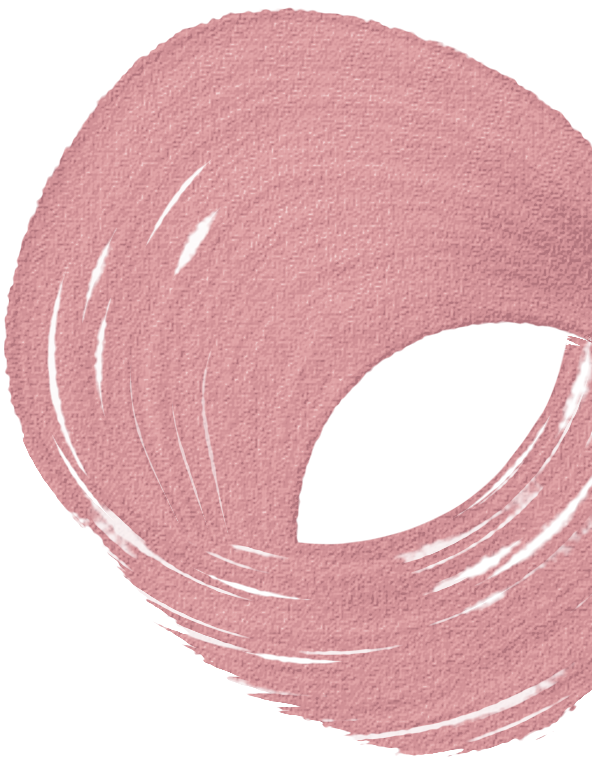
Give the GLSL for this background, as a WebGL 2 fragment shader.

```glsl
#version 300 es
precision highp float;
// A looping smear of shimmering rose paint with dry-brush tears on white paper.
uniform vec2 u_resolution;
out vec4 fragColor;

// Colours
const vec3 PAPER = vec3(1.0);
const vec3 SHADOW = vec3(0.70, 0.46, 0.49);
const vec3 ROSE = vec3(0.82, 0.57, 0.59);
const vec3 PINK = vec3(0.88, 0.64, 0.65);
const vec3 PALE = vec3(0.96, 0.83, 0.83);

// Layout, in units of the canvas height
const vec2 BODY_CENTER = vec2(0.443, 0.505);
const float BODY_RADIUS = 0.449;
const vec2 HOLE_CENTER = vec2(0.655, 0.3125);
const float HOLE_RADIUS = 0.268;
const vec2 SWEEP_CENTER = vec2(0.427, 0.6055);
const float SWEEP_RADIUS = 0.314;

// Texture
const float GRAIN_SCALE = 330.0;
const float GRAIN_DEPTH = 0.50;
const float BRISTLE_DEPTH = 0.42;

// Tears in the paint: angle, position across the stroke, half length, half width
const int TEARS = 8;
const vec4 UPPER_TEARS[TEARS] = vec4[](
  vec4(0.26, 0.395, 0.30, 0.009), vec4(0.75, 0.573, 0.09, 0.022),
  vec4(0.56, 0.774, 0.11, 0.014), vec4(0.30, 0.858, 0.22, 0.016),
  vec4(0.40, 0.712, 0.14, 0.013), vec4(0.79, 0.680, 0.12, 0.010),
  vec4(0.17, 0.490, 0.20, 0.007), vec4(0.22, 0.615, 0.24, 0.007));
const vec4 LOWER_TEARS[TEARS] = vec4[](
  vec4(0.33, 0.345, 0.22, 0.013), vec4(1.03, 0.397, 0.15, 0.010),
  vec4(0.80, 0.415, 0.27, 0.010), vec4(1.07, 0.440, 0.12, 0.006),
  vec4(1.83, 0.387, 0.20, 0.004), vec4(1.68, 0.467, 0.15, 0.004),
  vec4(0.75, 0.324, 0.32, 0.005), vec4(2.50, 0.398, 0.20, 0.004));

float hash(vec2 p) {
  return fract(sin(dot(p, vec2(127.1, 311.7))) * 43758.5453);
}

float noise(vec2 p) {
  vec2 i = floor(p), f = fract(p);
  f = f * f * (3.0 - 2.0 * f);
  return mix(mix(hash(i), hash(i + vec2(1, 0)), f.x),
             mix(hash(i + vec2(0, 1)), hash(i + vec2(1, 1)), f.x), f.y);
}

float bump(float x, float center, float width) {
  float d = (x - center) / width;
  return exp(-d * d);
}

// Outer radius of the smear by direction
float bodyRadius(vec2 d) {
  float a = mod(atan(d.y, d.x), 6.2832);
  return BODY_RADIUS + 0.0495 * bump(a, 1.95, 0.49)
    - 0.0716 * bump(a, 3.87, 0.61) + 0.0846 * bump(a, 5.24, 0.44);
}

// Fine and broad bristle marks; x runs along the stroke, y across it
float bristles(vec2 flow) {
  return 0.5 * noise(flow * vec2(3.0, 150.0)) + 0.3 * noise(flow * vec2(2.0, 55.0) + 17.0)
    + 0.2 * noise(flow * vec2(9.0, 300.0) + 41.0);
}

// Tapered gap with a frayed border
float tear(vec2 flow, vec4 t, float fray) {
  float along = (flow.x - t.x) / t.z;
  float across = abs(flow.y - t.y) / t.w;
  float taper = 1.0 - along * along;
  return smoothstep(-0.15, 0.65, taper - across + (fray - 0.5) * 1.3);
}

vec3 paint(float tone) {
  vec3 c = mix(SHADOW, ROSE, smoothstep(0.0, 0.35, tone));
  c = mix(c, PINK, smoothstep(0.35, 0.65, tone));
  return mix(c, PALE, smoothstep(0.65, 1.15, tone));
}

void main() {
  vec2 p = gl_FragCoord.xy / u_resolution.y;
  float aa = 1.2 / u_resolution.y;
  vec2 body = p - BODY_CENTER, hole = p - HOLE_CENTER, sweep = p - SWEEP_CENTER;
  float inside = bodyRadius(body) - length(body);
  float holeDist = length(hole) - HOLE_RADIUS;
  float sweepDist = length(sweep);

  // Flow coordinates of the broad arc and of the sweep beneath it
  vec2 upperFlow = vec2(atan(hole.y, -hole.x), holeDist / max(holeDist + inside, 0.02));
  vec2 lowerFlow = vec2(atan(-sweep.y, sweep.x), sweepDist);
  float upperBristle = bristles(upperFlow * vec2(1.0, 0.45));
  float lowerBristle = bristles(lowerFlow);

  // The sweep overlaps the arc below a slanting border
  float border = SWEEP_RADIUS + 0.26 * max(0.0, 0.39 - p.x) + 0.010 * (lowerBristle - 0.5);
  float below = 0.427 + 0.17 * p.x - p.y + 0.04 * (upperBristle - 0.5);
  float lower = smoothstep(-aa, aa, sweepDist - border) * smoothstep(-aa, aa, below);

  // Coverage with frayed edges and tears
  float fray = noise(p * 130.0);
  float upperCover = smoothstep(-aa, aa, holeDist + 0.003 * (fray - 0.5))
    * smoothstep(-aa, aa, inside + 0.006 * (fray - 0.5));
  float lowerCover = smoothstep(-aa, aa, inside + 0.045 * (lowerBristle - 0.5) + 0.006 * (fray - 0.5));
  float upperGap = 0.0, lowerGap = 0.0;
  for (int i = 0; i < TEARS; i++) {
    float strength = i > 5 || i == 0 ? 0.55 : 0.95;
    upperGap = max(upperGap, strength * tear(upperFlow, UPPER_TEARS[i], upperBristle * 0.6 + fray * 0.4));
    lowerGap = max(lowerGap, tear(lowerFlow, LOWER_TEARS[i], lowerBristle * 0.6 + fray * 0.4));
  }
  float dryness = noise(lowerFlow * vec2(2.6, 125.0) + 7.0) + 0.12 * (fray - 0.5);
  lowerGap = max(lowerGap, 0.85 * smoothstep(0.80, 0.96, dryness + 0.10 * smoothstep(0.07, 0.0, inside)));

  // Shading: broad light, dark rims, bristles and embossed grain
  float upperTone = 0.46 + 0.13 * bump(length(p - vec2(0.40, 0.84)), 0.0, 0.28)
    - 0.30 * bump(length((p - vec2(0.77, 0.67)) * vec2(0.7, 1.4)), 0.0, 0.13)
    - 0.30 * bump(holeDist, 0.0, 0.010) - 0.15 * bump(inside, 0.0, 0.025);
  upperTone += BRISTLE_DEPTH * (upperBristle - 0.5);
  float lowerTone = 0.41 + 1.2 * BRISTLE_DEPTH * (lowerBristle - 0.5);
  vec2 g = p * GRAIN_SCALE;
  float grain = noise(g) - noise(g + vec2(0.7, -0.8)) + 0.5 * (noise(g * 0.6 + 31.0) - 0.5);
  float tone = mix(upperTone, lowerTone, lower) + GRAIN_DEPTH * grain;

  float cover = mix(upperCover * (1.0 - upperGap), lowerCover * (1.0 - lowerGap), lower);
  fragColor = vec4(mix(PAPER, paint(tone), cover), 1.0);
}
```
